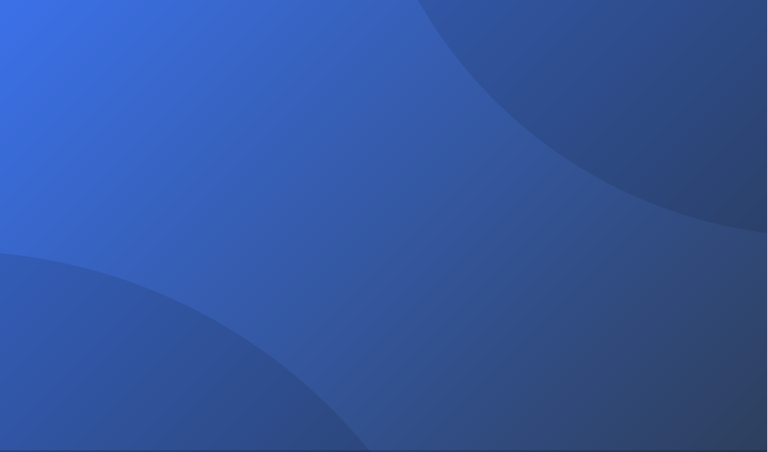
Write a WebGL 1 fragment shader that draws this background.

```glsl
precision highp float;
// Diagonal blue gradient with two large, softly darkened discs in opposite corners.

uniform vec2 u_resolution;

// Gradient ends: upper left and lower right
const vec3 BRIGHT_BLUE = vec3(0.232, 0.443, 0.912);
const vec3 SLATE_BLUE = vec3(0.178, 0.247, 0.365);

// Discs in units of canvas height; the upper one is placed from the right edge
const vec2 LOWER_CENTER = vec2(-0.111, -0.750);
const float LOWER_RADIUS = 1.195;
const vec2 UPPER_OFFSET = vec2(0.126, 1.513);
const float UPPER_RADIUS = 1.0365;
const float DISC_SHADE = 0.10;

// Thin border lines, in units of canvas height
const vec3 RIGHT_LINE_COLOR = vec3(0.66, 0.75, 0.90);
const float RIGHT_LINE_WIDTH = 0.0022;
const float BOTTOM_LINE_WIDTH = 0.0040;
const float BOTTOM_LINE_SHADE = 0.20;

// Coverage of a shape from its signed distance, smoothed over one pixel
float coverage(float signedDistance, float pixel) {
  return clamp(0.5 - signedDistance / pixel, 0.0, 1.0);
}

float disc(vec2 p, vec2 center, float radius, float pixel) {
  return coverage(length(p - center) - radius, pixel);
}

void main() {
  float pixel = 1.0 / u_resolution.y;
  float aspect = u_resolution.x * pixel;
  vec2 p = gl_FragCoord.xy * pixel;

  // Background gradient at 45 degrees
  float slope = (p.x + 1.0 - p.y) / (aspect + 1.0);
  vec3 color = mix(BRIGHT_BLUE, SLATE_BLUE, slope);

  // Corner discs
  vec2 upperCenter = vec2(aspect, 0.0) + UPPER_OFFSET;
  color *= 1.0 - DISC_SHADE * disc(p, LOWER_CENTER, LOWER_RADIUS, pixel);
  color *= 1.0 - DISC_SHADE * disc(p, upperCenter, UPPER_RADIUS, pixel);

  // Border lines
  color *= 1.0 - BOTTOM_LINE_SHADE * coverage(p.y - BOTTOM_LINE_WIDTH, pixel);
  color = mix(color, RIGHT_LINE_COLOR, coverage(aspect - p.x - RIGHT_LINE_WIDTH, pixel));

  gl_FragColor = vec4(color, 1.0);
}
```
